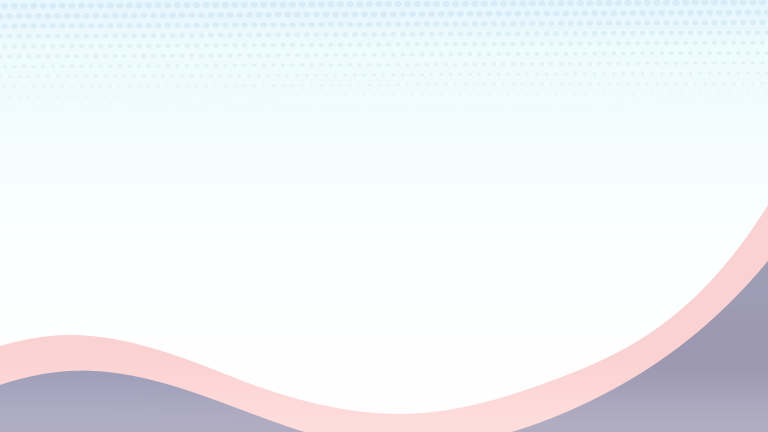
A WebGL 1 fragment shader for this background:

```glsl
precision highp float;
// Pale sky with a fading halftone band above two flowing pink and mauve waves.

uniform vec2 u_resolution;

const float ASPECT = 16.0 / 9.0;

// Cubic through two knots, each holding (x, height, slope).
float hermite(float x, vec3 a, vec3 b) {
  float w = b.x - a.x;
  float t = clamp((x - a.x) / w, 0.0, 1.0);
  float s = 1.0 - t;
  return s * s * ((1.0 + 2.0 * t) * a.y + t * w * a.z)
       + t * t * ((1.0 + 2.0 * s) * b.y - s * w * b.z);
}

// Smooth height curve through six knots.
float curve(float x, vec3 a, vec3 b, vec3 c, vec3 d, vec3 e, vec3 f) {
  if (x < b.x) return hermite(x, a, b);
  if (x < c.x) return hermite(x, b, c);
  if (x < d.x) return hermite(x, c, d);
  if (x < e.x) return hermite(x, d, e);
  return hermite(x, e, f);
}

float pinkHeight(float x) {
  return curve(x, vec3(0.0, 0.199, 0.29), vec3(0.162, 0.2245, 0.0),
               vec3(0.532, 0.130, -0.40), vec3(0.926, 0.042, 0.0),
               vec3(1.25, 0.109, 0.36), vec3(ASPECT, 0.5255, 1.6));
}

float mauveHeight(float x) {
  return curve(x, vec3(0.0, 0.109, 0.33), vec3(0.190, 0.142, 0.0),
               vec3(0.509, 0.070, -0.37), vec3(0.926, -0.039, 0.0),
               vec3(1.389, 0.083, 0.51), vec3(ASPECT, 0.396, 1.2));
}

// Coverage below a curve, given its height here and a short step either side.
float coverBelow(float y, float h, float left, float right, float stepX, float px) {
  float slope = (right - left) / (2.0 * stepX);
  float dist = (y - h) / sqrt(1.0 + slope * slope);
  return clamp(0.5 - dist / px, 0.0, 1.0);
}

// Vertical gradient from white through pale cyan to light blue.
vec3 skyColor(float y) {
  vec3 c = mix(vec3(0.997, 0.998, 0.998), vec3(0.985, 1.0, 1.0), smoothstep(0.2, 0.36, y));
  c = mix(c, vec3(0.970, 0.993, 1.0), smoothstep(0.4, 0.6, y));
  c = mix(c, vec3(0.935, 0.988, 0.992), smoothstep(0.58, 0.84, y));
  return mix(c, vec3(0.910, 0.965, 0.995), smoothstep(0.88, 0.97, y));
}

// Staggered, slightly tilted dots that shrink row by row from the top.
float halftone(vec2 p, float px) {
  const vec2 PITCH = vec2(0.0222, 0.0234);
  const float ROWS = 12.0;
  float depth = 0.9977 - p.y + 0.005 * p.x;
  float row = floor(depth / PITCH.y);
  float shift = 0.5 * mod(row, 2.0);
  vec2 cell = vec2(fract(p.x / PITCH.x + shift), fract(depth / PITCH.y)) - 0.5;
  float size = mix(0.0078, 0.0015, clamp(row / (ROWS - 1.0), 0.0, 1.0));
  float dist = length(cell * PITCH * vec2(0.92, 1.1)) - size;
  return clamp(0.5 - dist / px, 0.0, 1.0) * step(row, ROWS - 0.5);
}

void main() {
  vec2 p = gl_FragCoord.xy / u_resolution * vec2(ASPECT, 1.0);
  float px = 1.0 / u_resolution.y;
  float e = 0.002;

  // Sky and dots
  vec3 color = skyColor(p.y);
  vec3 dotColor = mix(vec3(0.875, 0.950, 0.955), vec3(0.845, 0.925, 0.970),
                      smoothstep(0.88, 0.97, p.y));
  float dotFade = smoothstep(0.70, 0.90, p.y);
  color = mix(color, dotColor, halftone(p, px) * mix(0.4, 1.0, dotFade));

  // Pink wave
  vec3 pink = mix(vec3(0.997, 0.865, 0.860), vec3(0.983, 0.822, 0.822),
                  smoothstep(0.0, 0.2, p.y));
  float pinkCover = coverBelow(p.y, pinkHeight(p.x), pinkHeight(p.x - e),
                               pinkHeight(p.x + e), e, px);
  color = mix(color, pink, pinkCover);

  // Mauve wave
  vec3 mauve = mix(vec3(0.690, 0.680, 0.765), vec3(0.612, 0.595, 0.695),
                   smoothstep(0.0, 0.18, p.y));
  mauve = mix(mauve, vec3(0.622, 0.615, 0.715), smoothstep(0.2, 0.36, p.y));
  mauve += vec3(0.0, 0.015, 0.025) * (1.0 - smoothstep(0.2, 0.8, p.x)) * smoothstep(0.0, 0.12, p.y);
  float mauveCover = coverBelow(p.y, mauveHeight(p.x), mauveHeight(p.x - e),
                                mauveHeight(p.x + e), e, px);
  color = mix(color, mauve, mauveCover);

  gl_FragColor = vec4(color, 1.0);
}
```
